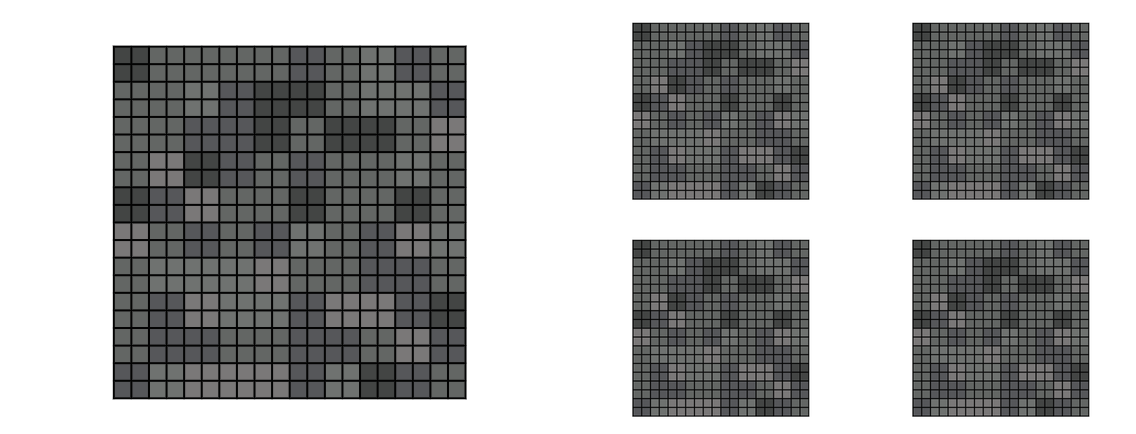
Left: one tile. Right: repeated 2 by 2.
Give the GLSL for this pattern, as a WebGL 2 fragment shader.

```glsl
#version 300 es
precision highp float;

uniform vec2 u_resolution;
out vec4 outColor;

// Integer hash of a block index, 0 to 1
float hashBlock(ivec2 b) {
  uint n = uint(b.x) * 374761393u + uint(b.y) * 668265263u + 97u;
  n = (n ^ (n >> 13)) * 1274126177u;
  n ^= n >> 16;
  n *= 2246822519u;
  n ^= n >> 15;
  return float(n & 65535u) / 65536.0;
}

// Five greys, weighted by how often each appears
vec3 blockGrey(float h) {
  if (h < 0.15) return vec3(0.262, 0.270, 0.266);  // charcoal
  if (h < 0.39) return vec3(0.337, 0.341, 0.353);  // slate
  if (h < 0.70) return vec3(0.390, 0.400, 0.392);  // stone
  if (h < 0.85) return vec3(0.435, 0.448, 0.440);  // moss
  return vec3(0.478, 0.470, 0.471);                // ash
}

void main() {
  float pixel = 1.0 / u_resolution.y;
  float pitch = 0.04053;
  float lineWidth = 0.0047;

  // Panel-centred position, in canvas heights
  vec2 p = (gl_FragCoord.xy - 0.5 * u_resolution) * pixel - vec2(0.0223, -0.0126);

  // 20 x 20 cells, coloured in blocks of 2 x 2
  vec2 grid = p / pitch + 10.0;
  ivec2 block = ivec2(clamp(floor(grid * 0.5), 0.0, 9.0));
  vec3 color = blockGrey(hashBlock(block));

  // Black lines between the cells
  vec2 toLine = abs(fract(grid + 0.5) - 0.5) * pitch;
  float lineDist = min(toLine.x, toLine.y) - 0.5 * lineWidth;
  float line = clamp(0.5 - lineDist / pixel, 0.0, 1.0);
  color = mix(color, vec3(0.01), line);

  // White margin around the panel
  float panelDist = max(abs(p.x), abs(p.y)) - 10.0 * pitch - 0.5 * lineWidth;
  float margin = clamp(0.5 + panelDist / pixel, 0.0, 1.0);
  outColor = vec4(mix(color, vec3(1.0), margin), 1.0);
}
```
